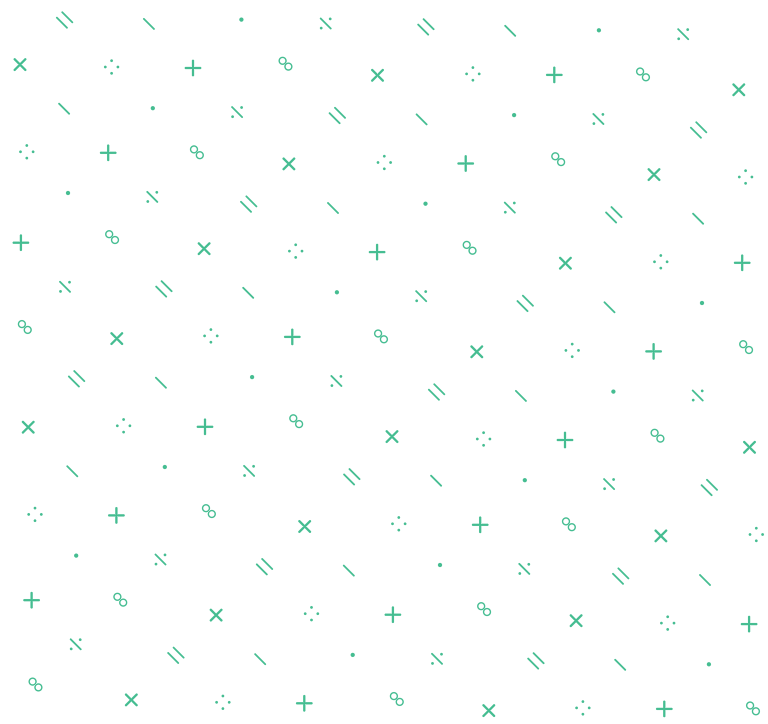
Give the GLSL for this pattern, as a WebGL 2 fragment shader.

```glsl
#version 300 es
precision highp float;
// Sparse green marks (crosses, strokes, dots, linked rings) on white, set along diagonal chains.

uniform vec2 u_resolution;
out vec4 fragColor;

const vec3 PAPER = vec3(1.0);
const vec3 GREEN = vec3(0.27, 0.74, 0.57);

const float CANVAS_WIDTH = 768.0;         // layout units across the canvas
const vec2 FIRST_MARK = vec2(42.3, 22.3); // along and across the diagonal
const vec2 LEAD = vec2(22.0, 24.0);       // margin before a block's first mark
const vec2 BLOCK = vec2(372.0, 262.0);    // block of 2 x 3 cells
const vec2 CELL = vec2(184.1, 88.6);      // cell of 4 x 2 marks
const float MARK_STEP = 44.1;             // spacing of marks along a chain
const float CHAIN_GAP = 40.2;             // spacing of a cell's two chains
const float SEAM_SHIFT = 1.3;             // slip of the chains beyond the seam

const float THIN = 0.9;                   // half widths of the strokes
const float THICK = 1.15;
const float RING_LINE = 0.7;
const float SMALL_DOT = 1.35;
const float BIG_DOT = 2.1;
const float SLANT = 5.0;                  // half extent of a slanted stroke
const float CROSS = 5.3;
const float PLUS = 7.2;
const vec2 RING_CENTRE = vec2(2.9);
const float RING_RADIUS = 3.4;

float segment(vec2 p, vec2 halfSpan, float halfWidth) {
    float h = clamp(dot(p, halfSpan) / dot(halfSpan, halfSpan), -1.0, 1.0);
    return length(p - halfSpan * h) - halfWidth;
}

float disc(vec2 p, float radius) {
    return length(p) - radius;
}

// Chain of cross, stroke, plus, stroke between two dots
float firstChain(vec2 p, int kind) {
    float stroke = segment(p, vec2(SLANT), THIN);
    if (kind == 0) {
        return min(segment(p, vec2(CROSS), THICK), segment(p, vec2(CROSS, -CROSS), THICK));
    }
    if (kind == 1) return stroke;
    if (kind == 2) {
        return min(segment(p, vec2(PLUS, 0.0), THICK), segment(p, vec2(0.0, PLUS), THICK));
    }
    vec2 dotAt = vec2(4.5, -4.6);
    return min(stroke, min(disc(p - dotAt, SMALL_DOT), disc(p + dotAt, SMALL_DOT)));
}

// Chain of double stroke, four dots, single dot, two rings
float secondChain(vec2 p, int kind) {
    if (kind == 0) {
        vec2 apart = vec2(2.7, -2.7);
        return min(segment(p - apart, vec2(SLANT), THIN), segment(p + apart, vec2(SLANT), THIN));
    }
    if (kind == 1) {
        vec2 a = abs(p);
        return disc(vec2(max(a.x, a.y) - 6.3, min(a.x, a.y)), SMALL_DOT);
    }
    if (kind == 2) return disc(p, BIG_DOT);
    float upper = abs(disc(p + RING_CENTRE, RING_RADIUS));
    float lower = abs(disc(p - RING_CENTRE, RING_RADIUS));
    return min(upper, lower) - RING_LINE;
}

void main() {
    float pixel = CANVAS_WIDTH / u_resolution.x;
    vec2 p = vec2(gl_FragCoord.x, u_resolution.y - gl_FragCoord.y) * pixel;

    // Diagonal coordinates: x runs down-right, y runs down-left
    vec2 diagonal = 0.5 * vec2(p.x + p.y, p.y - p.x);
    vec2 grid = diagonal - FIRST_MARK + LEAD;

    // Chains past the seam sit slightly further along
    if (grid.y > CELL.y) grid.x -= SEAM_SHIFT;

    // Uneven cells: the last one in each block differs in size
    vec2 local = mod(grid, BLOCK);
    vec2 cell = min(floor(local / CELL), vec2(1.0, 2.0));
    local -= cell * CELL + LEAD;

    // Nearest mark in the cell
    float index = clamp(floor(local.x / MARK_STEP + 0.5), 0.0, 3.0);
    int kind = int(index);
    local.x -= index * MARK_STEP;
    bool isSecond = local.y > 0.5 * CHAIN_GAP;
    if (isSecond) {
        local.y -= CHAIN_GAP;
        if (kind == 1) local.x -= 2.9;
    }

    // Back to upright axes, y downward
    vec2 q = vec2(local.x - local.y, local.x + local.y);
    float d = isSecond ? secondChain(q, kind) : firstChain(q, kind);

    float ink = 1.0 - smoothstep(-0.65 * pixel, 0.65 * pixel, d);
    fragColor = vec4(mix(PAPER, GREEN, ink), 1.0);
}
```
